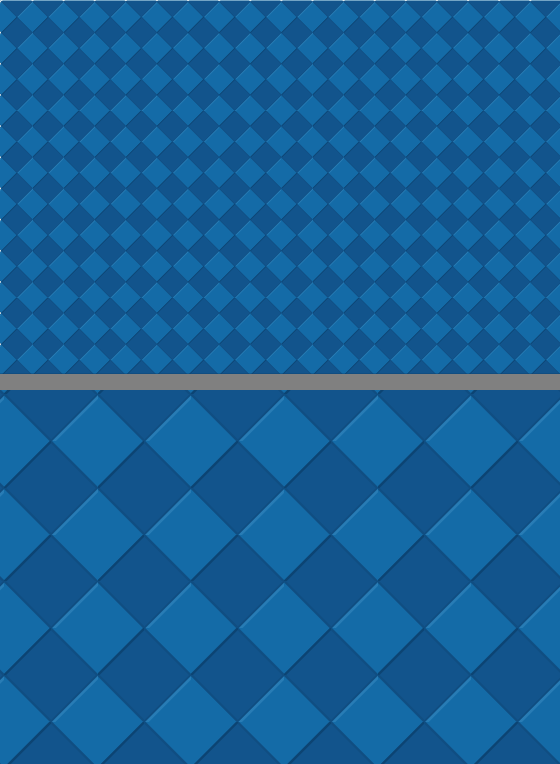
Top, the full canvas; bottom, a detail of the centre.
Reproduce this pattern procedurally as a Shadertoy shader.

```glsl
// Blue harlequin check: bevelled light diamonds on a square lattice, 18 by 12.
// Each cell is folded around its diamond centre; a distance to the rim gives
// the fill and the thin lit and shaded edges. Pale trim marks the borders.

const vec2 REPEATS = vec2(18.0, 12.0);
const vec2 CENTRE = vec2(0.045, 0.453);   // diamond centre inside a cell
const float HALF_DIAGONAL = 0.488;

const vec3 DARK_BLUE = vec3(0.072, 0.330, 0.550);
const vec3 LIGHT_BLUE = vec3(0.080, 0.420, 0.655);
const vec3 LIT_EDGE = vec3(0.170, 0.500, 0.720);
const vec3 SHADED_EDGE = vec3(0.045, 0.260, 0.440);
const vec3 PALE_TRIM = vec3(0.560, 0.730, 0.830);
const vec3 CHIP = vec3(0.860, 0.910, 0.930);

// Offset to the nearest whole number.
vec2 fold(vec2 p) {
    return fract(p + 0.5) - 0.5;
}

// Coverage of the region where the distance is negative.
float fill(float dist, float pixel) {
    return clamp(0.5 - dist / pixel, 0.0, 1.0);
}

// Coverage of a line that keeps its weight when thinner than a pixel.
float stroke(float dist, float halfWidth, float pixel) {
    return fill(dist - halfWidth, pixel) - fill(dist + halfWidth, pixel);
}

float diamondDistance(vec2 p, float halfDiagonal) {
    return (abs(p.x) + abs(p.y) - halfDiagonal) * 0.70711;
}

// Flat diamond with a lit upper left rim and shade on the other sides.
vec3 bevelledDiamond(vec2 p, float pixel) {
    float dist = diamondDistance(p, HALF_DIAGONAL);
    vec3 color = mix(DARK_BLUE, LIGHT_BLUE, fill(dist, pixel));

    float facing = 0.5 * (sign(p.y) - sign(p.x));   // 1 upper left, -1 lower right
    float lit = max(facing, 0.0);
    float shade = mix(0.35, 0.9, max(-facing, 0.0)) * (1.0 - lit);

    color = mix(color, LIT_EDGE, 0.85 * lit * stroke(dist + 0.014, 0.014, pixel));
    color = mix(color, SHADED_EDGE, shade * stroke(dist - 0.012, 0.013, pixel));
    return mix(color, SHADED_EDGE, 0.4 * lit * stroke(dist - 0.010, 0.010, pixel));
}

// Pale top line, faint dark foot, and chips where corners meet the border.
vec3 borderTrim(vec3 color, vec2 grid, float pixel) {
    float fromTop = REPEATS.y - grid.y;
    vec2 seam = fold(grid - vec2(CENTRE.x, CENTRE.y + 0.5));
    float leftChip = length(vec2(grid.x, seam.y)) - 0.032;
    float topChip = length(vec2(seam.x, fromTop)) - 0.036;

    color = mix(color, SHADED_EDGE, 0.5 * fill(grid.y - 0.025, pixel));
    color = mix(color, PALE_TRIM, fill(fromTop - 0.025, pixel));
    return mix(color, CHIP, fill(min(leftChip, topChip), pixel));
}

void mainImage(out vec4 fragColor, in vec2 fragCoord) {
    vec2 grid = fragCoord / iResolution.xy * REPEATS;
    float pixel = REPEATS.y / iResolution.y;

    vec3 color = bevelledDiamond(fold(grid - CENTRE), pixel);
    color = borderTrim(color, grid, pixel);
    fragColor = vec4(color, 1.0);
}
```
